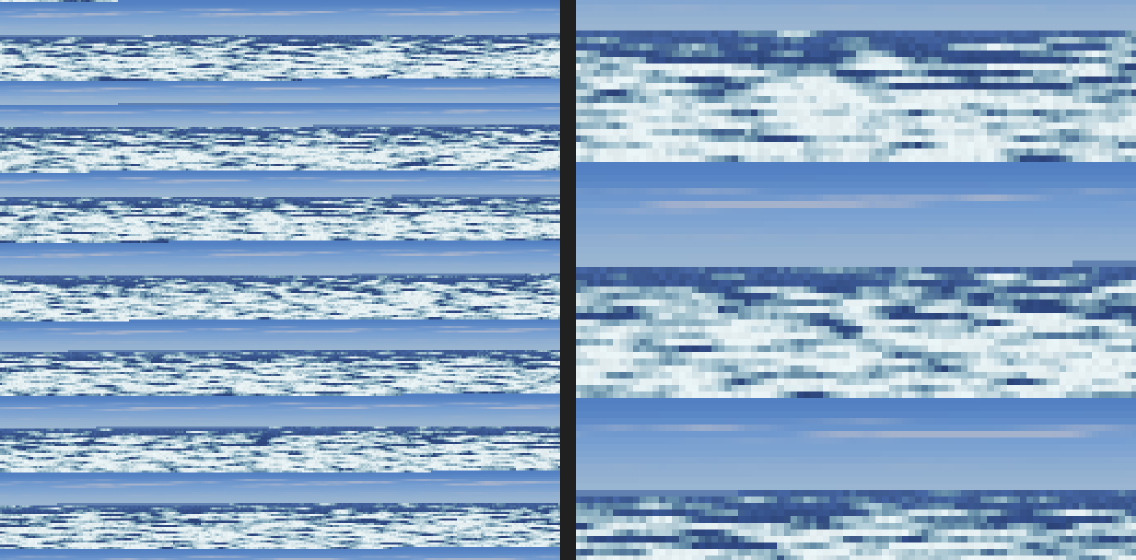
Left: the whole. Right: its middle third, enlarged.
Write a Shadertoy shader that draws this pattern.

```glsl
const float GRID = 256.0;        // square cells across the canvas
const float TILE = 79.0;         // cells in one scan line of the scene
const float SEA_ROWS = 20.6;     // canvas rows from horizon to shore
const float SLIVER_ROWS = 0.2;   // sea left in the one cut-off band
const int CUT_BAND = 2;
const int BANDS = 10;
const float TAU = 6.2831853;

// Row at which each band begins, counted down from the top edge
const float BAND_TOP[BANDS + 1] = float[](-35.0, 0.21, 36.54, 47.41, 78.16,
    110.3, 146.23, 180.72, 215.77, 250.7, 285.0);

const vec3 SKY_HIGH = vec3(0.32, 0.50, 0.76);
const vec3 SKY_MID  = vec3(0.46, 0.62, 0.82);
const vec3 SKY_LOW  = vec3(0.60, 0.71, 0.82);
const vec3 CLOUD    = vec3(0.67, 0.71, 0.80);
const vec3 HAZE     = vec3(0.38, 0.51, 0.69);
const vec3 SEA_FAR  = vec3(0.26, 0.38, 0.61);
const vec3 SEA_NEAR = vec3(0.18, 0.28, 0.50);
const vec3 TEAL     = vec3(0.40, 0.56, 0.66);
const vec3 SPRAY    = vec3(0.64, 0.76, 0.81);
const vec3 FOAM     = vec3(0.90, 0.94, 0.95);

vec2 hash2(vec2 p) {
    vec3 q = fract(p.xyx * vec3(0.1031, 0.1030, 0.0973));
    q += dot(q, q.yzx + 33.33);
    return fract((q.xx + q.yz) * q.zy);
}

// Distance to the nearest scattered point, periodic in x
float cellular(vec2 p, float period, float seed) {
    vec2 cell = floor(p);
    float nearest = 2.0;
    for (int j = -1; j <= 1; j++)
    for (int i = -1; i <= 1; i++) {
        vec2 c = cell + vec2(i, j);
        vec2 key = vec2(mod(c.x, period), c.y + 100.0) + seed;
        nearest = min(nearest, length(c + hash2(key) - p));
    }
    return nearest;
}

float bump(float x, float center, float width) {
    float t = (x - center) / width;
    return exp(-t * t);
}

vec3 sky(float u, float v, float line, float seed) {
    vec3 color = mix(SKY_HIGH, SKY_MID, smoothstep(0.0, 0.5, v));
    color = mix(color, SKY_LOW, smoothstep(0.35, 1.0, v));

    // Flat cloud streaks with ragged ends
    float wisp = 1.0 - cellular(vec2(u * 4.0, line * 0.25), 4.0, seed);
    float shred = 1.0 - cellular(vec2(u * 11.0, line * 0.6), 11.0, seed + 7.0);
    float broad = bump(v, 0.39, 0.07) * (0.6 + 0.6 * cos(TAU * (u - 0.27)));
    float upper = bump(v, 0.27, 0.05) * (0.15 + 0.45 * cos(TAU * (u - 0.55)));
    float lower = bump(v, 0.72, 0.08) * 0.35;
    float cover = max(broad, 0.0) + max(upper, 0.0) + lower;
    cover *= 0.1 + 0.8 * wisp + 0.6 * shred;
    return mix(color, CLOUD, 0.9 * smoothstep(0.1, 0.95, cover));
}

vec3 sea(float u, float depth, float line, float seed) {
    float grain = hash2(vec2(floor(u * TILE), line + 200.0) + seed).x;
    float coarse = cellular(vec2(u * 4.0, line / 4.5), 4.0, seed);
    float fine = cellular(vec2(u * 10.0, line / 2.5), 10.0, seed + 41.0);
    float crest = 1.0 - 0.55 * coarse - 0.45 * fine + 0.07 * (grain - 0.5);

    // Foam thickens toward the shore: thin streaks, a dark trough, then surf
    float swell = depth + 0.03 * sin(TAU * u) + 0.015 * sin(TAU * 3.0 * u + 1.0);
    float level = mix(0.80, 0.465, smoothstep(0.03, 0.47, swell));
    level -= 0.10 * bump(swell, 0.28, 0.05) + 0.06 * bump(swell, 0.11, 0.03);
    level += 0.17 * bump(swell, 0.385, 0.05);
    level += 0.08 * smoothstep(0.93, 1.0, depth);

    vec3 color = mix(SEA_FAR, SEA_NEAR, smoothstep(0.0, 0.3, depth));
    color *= 0.95 + 0.10 * grain;
    color = mix(color, TEAL, smoothstep(level - 0.19, level - 0.06, crest));
    color = mix(color, SPRAY, smoothstep(level - 0.10, level + 0.03, crest));
    color = mix(color, FOAM, smoothstep(level - 0.01, level + 0.19, crest));
    color *= 0.975 + 0.05 * grain;
    return line < 0.5 ? HAZE : color;
}

vec3 scene(vec2 uv) {
    // Cells are read in scan order, so each scene line wraps along the rows
    vec2 cell = floor(vec2(uv.x, 1.0 - uv.y) * GRID);
    float scan = cell.y + (cell.x + 0.5) / GRID;

    int band = 0;
    for (int i = 1; i < BANDS; i++)
        if (scan >= BAND_TOP[i]) band = i;

    float top = BAND_TOP[band];
    float seaRows = band == CUT_BAND ? SLIVER_ROWS : SEA_ROWS;
    float horizon = BAND_TOP[band + 1] - seaRows;
    float position = (scan - horizon) * GRID / TILE;
    float u = fract(position);
    float line = floor(position);
    float seed = float(band) * 17.0;

    if (scan < horizon)
        return sky(u, (scan - top) / (horizon - top), line, seed);
    return sea(u, (scan - horizon) / SEA_ROWS, line, seed);
}

void mainImage(out vec4 fragColor, in vec2 fragCoord) {
    // Four samples smooth the cell edges
    vec3 color = vec3(0.0);
    for (int i = 0; i < 4; i++) {
        vec2 offset = vec2(i % 2, i / 2) * 0.5 - 0.25;
        color += scene((fragCoord + offset) / iResolution.xy);
    }
    fragColor = vec4(color / 4.0, 1.0);
}
```
